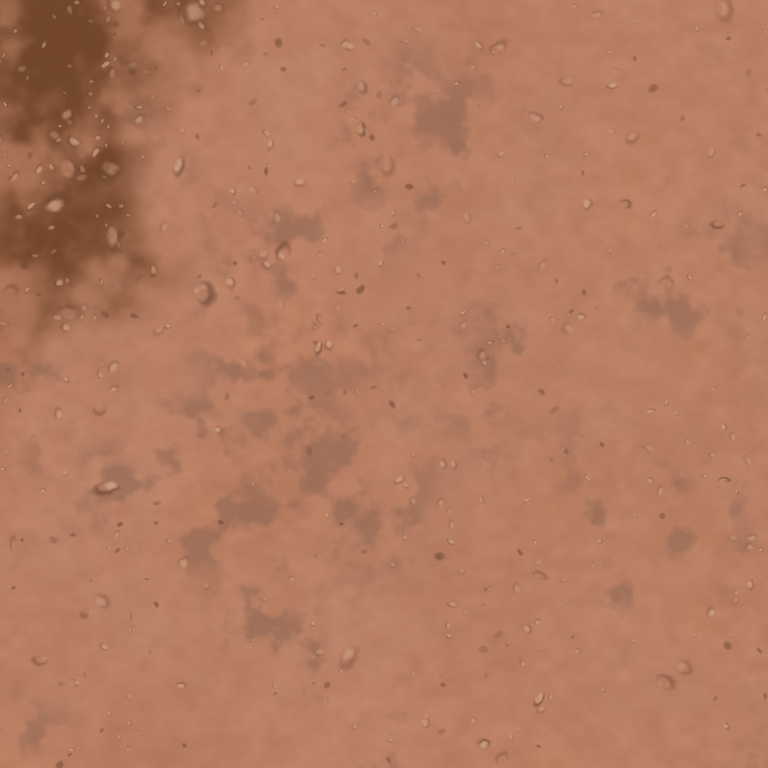
Reproduce this texture procedurally as a WebGL 2 fragment shader.

```glsl
#version 300 es
precision highp float;

uniform vec2 u_resolution;
out vec4 fragColor;

#define CLAY vec3(0.725, 0.497, 0.387)
#define STAIN vec3(0.435, 0.265, 0.155)
#define SMUDGE vec3(0.560, 0.400, 0.325)
#define GRIT_LIGHT vec3(0.830, 0.670, 0.550)
#define GRIT_DARK vec3(0.420, 0.270, 0.195)
#define MOTTLE 0.075
#define PEBBLE_CELLS 25.0
#define GRIT_CELLS 62.0
#define SPECK_CELLS 48.0

vec3 hash3(vec2 p) {
    vec3 q = fract(p.xyx * vec3(0.1031, 0.1030, 0.0973));
    q += dot(q, q.yxz + 33.33);
    return fract((q.xxy + q.yxx) * q.zyx);
}

float valueNoise(vec2 p) {
    vec2 cell = floor(p), f = fract(p);
    f = f * f * (3.0 - 2.0 * f);
    float low = mix(hash3(cell).x, hash3(cell + vec2(1, 0)).x, f.x);
    float high = mix(hash3(cell + vec2(0, 1)).x, hash3(cell + vec2(1, 1)).x, f.x);
    return mix(low, high, f.y);
}

float fbm(vec2 p) {
    float sum = 0.0, weight = 0.533;
    for (int i = 0; i < 4; i++) {
        sum += weight * valueNoise(p);
        p = mat2(1.6, 1.2, -1.2, 1.6) * p + 17.3;
        weight *= 0.5;
    }
    return sum;
}

// Soft stain running down from the upper left corner
float stainMask(vec2 p) {
    float side = 0.14 + 0.33 * (p.y - 0.46) - p.x;
    float depth = min(side, 0.65 * (p.y - 0.47));
    return smoothstep(-0.035, 0.10, depth + 0.24 * (fbm(p * 9.0 + 3.1) - 0.5));
}

// Scattered oval grains: x is the lit body, y the shade at one side
vec2 grains(vec2 p, float cells, float density, float radius, float seed) {
    vec2 g = p * cells, home = floor(g);
    vec2 result = vec2(0.0);
    for (int y = -1; y <= 1; y++) {
        for (int x = -1; x <= 1; x++) {
            vec2 cell = home + vec2(x, y);
            vec3 place = hash3(cell + seed);
            vec3 form = hash3(cell + seed + 71.7);
            vec2 centre = cell + 0.15 + 0.7 * place.xy;
            float cluster = smoothstep(0.30, 0.72, valueNoise(centre / cells * 7.0 + seed));
            float chance = density * (0.3 + 1.4 * cluster + 3.0 * stainMask(centre / cells));
            if (place.z > chance) continue;
            float angle = 6.2832 * form.x;
            vec2 axis = vec2(cos(angle), sin(angle));
            vec2 d = g - centre;
            vec2 q = vec2(dot(d, axis), dot(d, vec2(-axis.y, axis.x)));
            q /= radius * mix(0.5, 1.15, form.y * form.y) * vec2(1.25, mix(0.6, 1.0, form.z));
            float strength = mix(0.35, 1.0, fract(form.z * 7.3 + form.y));
            float body = smoothstep(1.2, 0.45, length(q));
            float shade = smoothstep(1.65, 0.8, length(q - vec2(0.25, 0.4)));
            result = max(result, strength * vec2(body, shade * (1.0 - 0.8 * body)));
        }
    }
    return result;
}

void main() {
    vec2 p = gl_FragCoord.xy / u_resolution.y;
    vec2 rough = p + 0.007 * (vec2(fbm(p * 70.0), fbm(p * 70.0 + 41.0)) - 0.5);

    // Clay ground with broad and fine mottling
    float broad = fbm(p * 5.0 + 8.0) - 0.5;
    float fine = fbm(p * vec2(48.0, 60.0)) - 0.5;
    vec3 color = CLAY + MOTTLE * (0.45 * broad + 0.75 * fine);
    color += 0.03 * (fbm(p * 11.0 + 29.0) - 0.5) * vec3(0.3, -0.6, -1.0);

    // Faint grey smudges in loose groups
    float group = smoothstep(0.46, 0.72, fbm(p * 6.0 + 52.0));
    float smudge = group * smoothstep(0.46, 0.70, fbm(p * 27.0 + 13.0));
    color = mix(color, SMUDGE, 0.6 * smudge);

    // Brown stain, broken into dark patches
    float stain = stainMask(p);
    float patches = smoothstep(0.30, 0.68, fbm(p * 13.0 + 5.0));
    color = mix(color, STAIN, stain * mix(0.22, 0.95, patches));

    // Dark specks, fine grit and larger pebbles
    vec2 speck = grains(rough, SPECK_CELLS, 0.055, 0.27, 11.0);
    color = mix(color, GRIT_DARK, 0.55 * speck.x);

    vec2 grit = grains(rough, GRIT_CELLS, 0.055, 0.28, 37.0);
    color = mix(color, GRIT_DARK, 0.30 * grit.y);
    color = mix(color, GRIT_LIGHT, 0.60 * grit.x);

    vec2 pebble = grains(rough, PEBBLE_CELLS, 0.060, 0.27, 83.0);
    color = mix(color, GRIT_DARK, 0.60 * pebble.y);
    vec3 pebbleColor = mix(GRIT_LIGHT, CLAY, smoothstep(0.35, 0.65, fbm(p * 60.0 + 7.0)));
    color = mix(color, pebbleColor, 0.75 * pebble.x);

    fragColor = vec4(color, 1.0);
}
```
